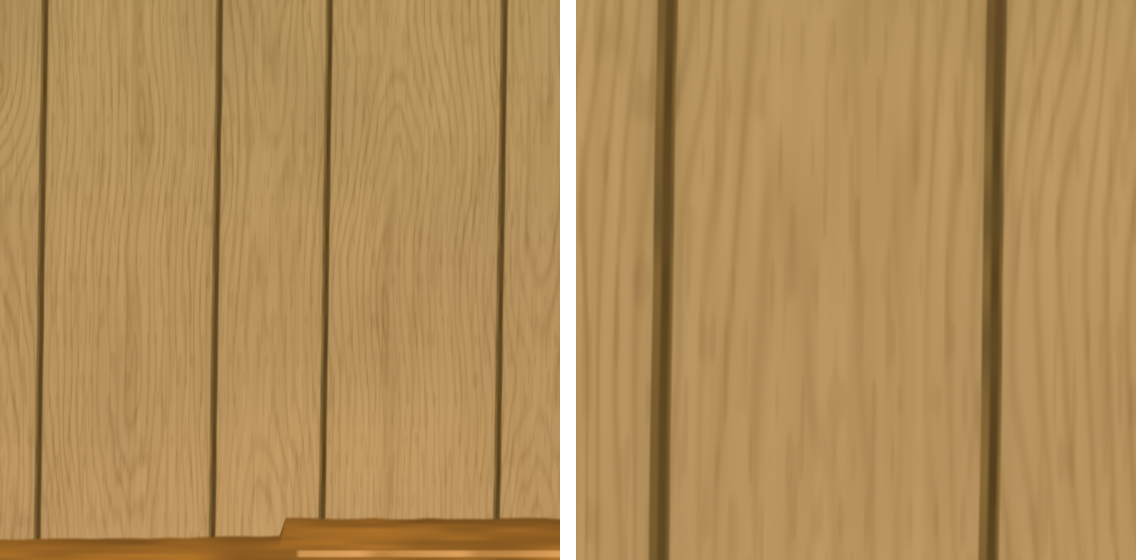
Left, the full canvas; right, a detail of the centre.
Reproduce this texture procedurally as a Shadertoy shader.

```glsl
// Oak wall planks of alternating width with dark grooves above a stepped brown base trim
#define PAIR_WIDTH 0.508
#define WIDE_BOARD 0.312
#define FIRST_GROOVE 0.081
#define LEAN 0.015
#define GROOVE_HALF 0.0055
#define RING_SPACING 0.0125
#define OAK_LIGHT vec3(0.745, 0.605, 0.400)
#define OAK_DARK vec3(0.590, 0.455, 0.260)
#define GROOVE_OLIVE vec3(0.480, 0.370, 0.190)
#define GROOVE_CORE vec3(0.330, 0.245, 0.110)
#define TRIM_BROWN vec3(0.550, 0.360, 0.130)
#define TRIM_GLOW vec3(0.900, 0.660, 0.390)

float hash(vec2 p) {
    p = fract(p * vec2(0.1031, 0.1137));
    p += dot(p, p.yx + 33.33);
    return fract((p.x + p.y) * p.x * 17.0);
}

float noise(vec2 p) {
    vec2 cell = floor(p), f = fract(p);
    f = f * f * (3.0 - 2.0 * f);
    return mix(mix(hash(cell), hash(cell + vec2(1, 0)), f.x),
               mix(hash(cell + vec2(0, 1)), hash(cell + vec2(1, 1)), f.x), f.y);
}

// Cathedral grain: long nested arches around a wandering heart line
vec3 oak(vec2 p, float across, float width, float id) {
    float seed = id * 17.0 + 60.0;
    float heart = width * mix(0.36, 0.64, hash(vec2(seed, 5.0)));
    float dx = across - heart + 0.024 * (noise(vec2(seed, p.y * 4.0)) - 0.5);
    float arch = 0.085 * noise(vec2(seed + 3.0, p.y * 3.2 + 9.0)) - 0.018;
    float d = sqrt(dx * dx + arch * arch);
    float rings = d / RING_SPACING + 0.7 * noise(vec2(p.x * 70.0 + seed, p.y * 9.0))
                + 1.2 * noise(vec2(p.x * 18.0 + seed, p.y * 3.0));
    float line = pow(0.5 + 0.5 * sin(6.2832 * rings), 3.0);
    line *= 0.35 + 0.65 * noise(vec2(p.x * 25.0, p.y * 5.0 + seed));

    // Fine fibres and short pores, stretched along the board
    float fibre = noise(vec2(p.x * 170.0, p.y * 7.0 + seed));
    float pore = smoothstep(0.58, 0.9, noise(vec2(p.x * 260.0 + seed, p.y * 28.0)));
    float core = 1.0 - smoothstep(0.010, 0.019, d);
    float dark = 0.36 * line + 0.22 * fibre + 0.20 * pore + 0.22 * core;
    return mix(OAK_LIGHT, OAK_DARK, dark);
}

// Brown base trim, stepping up on the right with a lit lower lip
vec3 trim(vec2 uv, float top, float rightPart) {
    float grain = noise(vec2(uv.x * 12.0, uv.y * 130.0));
    float blotch = noise(uv * vec2(9.0, 30.0) + 4.0);
    vec3 col = TRIM_BROWN * (0.84 + 0.20 * grain + 0.20 * blotch);
    float mid = smoothstep(0.0, 0.025, top - uv.y);
    col *= mix(0.88, 1.06, mid);
    float lip = smoothstep(0.009, 0.003, abs(uv.y - 0.011)) * rightPart;
    return mix(col, TRIM_GLOW, lip * (0.45 + 0.5 * noise(vec2(uv.x * 22.0, 2.0))));
}

void mainImage(out vec4 fragColor, in vec2 fragCoord) {
    vec2 uv = fragCoord / iResolution.xy;
    float px = 1.0 / min(iResolution.x, iResolution.y);

    // Lean the boards, then find the board and the position across it
    vec2 p = vec2(uv.x + LEAN * (1.0 - uv.y), uv.y);
    float pair = floor((p.x - FIRST_GROOVE) / PAIR_WIDTH);
    float t = p.x - FIRST_GROOVE - pair * PAIR_WIDTH;
    bool narrow = t > WIDE_BOARD;
    float across = narrow ? t - WIDE_BOARD : t;
    float width = narrow ? PAIR_WIDTH - WIDE_BOARD : WIDE_BOARD;
    vec3 col = oak(p, across, width, 2.0 * pair + float(narrow));

    // Light: greener toward the top, warmer below, with soft patches
    col *= mix(vec3(1.03, 1.005, 1.0), vec3(0.965, 0.985, 0.95), uv.y);
    col *= 0.97 + 0.06 * noise(uv * 5.0);

    // Groove: olive bevel with a dark, uneven core and a soft shadow
    float side = across < 0.5 * width ? across : across - width;
    float wear = noise(vec2(floor(p.x * 8.0), p.y * 26.0));
    side += 0.0015 * (noise(vec2(p.x * 3.0, p.y * 12.0)) - 0.5);
    col *= 1.0 - 0.12 * exp(-abs(side) / 0.006);
    float bevel = 1.0 - smoothstep(-px, px + 0.001, abs(side) - GROOVE_HALF);
    float slit = 1.0 - smoothstep(0.001, 0.0035 + px, abs(side - 0.0015));
    col = mix(col, GROOVE_OLIVE * (0.9 + 0.2 * wear), bevel);
    col = mix(col, GROOVE_CORE, slit * (0.55 + 0.45 * wear));

    // Base trim with a blurred step
    float rightPart = smoothstep(0.526, 0.536, uv.x);
    float top = mix(0.036 + 0.012 * uv.x, 0.074, smoothstep(0.497, 0.512, uv.x));
    top += 0.003 * (noise(vec2(uv.x * 30.0, 1.0)) - 0.5);
    float trimMask = 1.0 - smoothstep(-0.002 - px, 0.002 + px, uv.y - top);
    col = mix(col, trim(uv, top, rightPart), trimMask);

    fragColor = vec4(col, 1.0);
}
```
